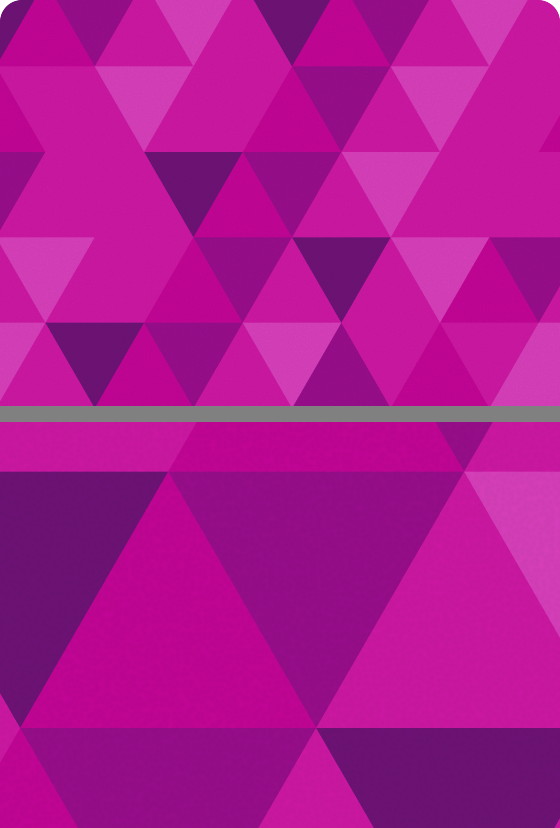
Top: the whole. Bottom: its middle third, enlarged.
Write a Shadertoy shader that draws this background.

```glsl
const vec3 PINK    = vec3(0.78, 0.09, 0.62);
const vec3 MAGENTA = vec3(0.74, 0.02, 0.57);
const vec3 LIGHT   = vec3(0.82, 0.24, 0.71);
const vec3 PURPLE  = vec3(0.58, 0.05, 0.53);
const vec3 DARK    = vec3(0.42, 0.07, 0.45);

const float SIDE = 0.243;                       // triangle side, in canvas heights
const vec2 ORIGIN = vec2(-0.0097, -0.0054);     // lattice vertex at the lower left
const float CORNER_RADIUS = 0.054;
const float GRAIN_CELLS = 230.0;
const float GRAIN_STRENGTH = 0.045;

// Tones along a row; each row shifts the motif by one triangle
const int MOTIF[6] = int[6](4, 1, 3, 0, 2, 0);

// Irregular triangles: column, row, tone
const ivec3 ODD_ONES[9] = ivec3[9](
    ivec3(1, 3, 0), ivec3(2, 2, 0), ivec3(11, 2, 0),
    ivec3(12, 2, 0), ivec3(10, 0, 0), ivec3(7, 1, 4),
    ivec3(9, 1, 2), ivec3(7, 0, 3), ivec3(11, 0, 2));

vec2 hash2(vec2 p) {
    vec3 q = fract(p.xyx * vec3(0.1031, 0.1030, 0.0973));
    q += dot(q, q.yzx + 33.33);
    return fract((q.xx + q.yz) * q.zy);
}

// Distance to the nearest scattered point
float cellular(vec2 p) {
    vec2 cell = floor(p), f = fract(p);
    float nearest = 2.0;
    for (int j = -1; j <= 1; j++)
        for (int i = -1; i <= 1; i++) {
            vec2 o = vec2(i, j);
            nearest = min(nearest, length(o + hash2(cell + o) - f));
        }
    return nearest;
}

// Column and row of the triangle under p; columns step by half a side
ivec2 triangleCell(vec2 p, float side) {
    float x = 2.0 * p.x / side;
    float y = p.y / (side * sqrt(0.75));
    float row = floor(y), column = floor(x);
    float height = fract(y);
    bool pointsUp = mod(column + row, 2.0) > 0.5;
    float halfWidth = pointsUp ? 1.0 - height : height;
    return ivec2(column + step(halfWidth, fract(x)), row);
}

int toneIndex(ivec2 cell) {
    int tone = MOTIF[(cell.x - cell.y + 10) % 6];
    // Dark triangles survive only on even rows of the left half
    if (tone == 4 && (cell.y % 2 == 1 || cell.x > 6)) tone = 0;
    for (int i = 0; i < 9; i++)
        if (cell == ODD_ONES[i].xy) tone = ODD_ONES[i].z;
    return tone;
}

vec3 toneColour(int tone) {
    if (tone == 1) return MAGENTA;
    if (tone == 2) return LIGHT;
    if (tone == 3) return PURPLE;
    if (tone == 4) return DARK;
    return PINK;
}

// Signed distance to a canvas whose top two corners are rounded
float cardDistance(vec2 p, float aspect, float radius) {
    vec2 q = vec2(abs(p.x - 0.5 * aspect) - 0.5 * aspect, p.y - 1.0) + radius;
    return length(max(q, 0.0)) + min(max(q.x, q.y), 0.0) - radius;
}

void mainImage(out vec4 fragColor, in vec2 fragCoord) {
    float pixel = 1.0 / iResolution.y;
    vec2 p = fragCoord * pixel;

    // Triangles, averaged over 3 x 3 samples for smooth edges
    vec3 colour = vec3(0.0);
    for (int j = -1; j <= 1; j++)
        for (int i = -1; i <= 1; i++) {
            vec2 s = p + vec2(i, j) * pixel / 3.0;
            colour += toneColour(toneIndex(triangleCell(s - ORIGIN, SIDE))) / 9.0;
        }

    // Fine paper grain
    colour *= 1.0 + GRAIN_STRENGTH * (cellular(p * GRAIN_CELLS) - 0.45);

    // White outside the rounded top corners
    float d = cardDistance(p, iResolution.x * pixel, CORNER_RADIUS);
    float outside = smoothstep(-0.5 * pixel, 0.5 * pixel, d) * step(1.0 - CORNER_RADIUS, p.y);
    fragColor = vec4(mix(colour, vec3(1.0), outside), 1.0);
}
```
